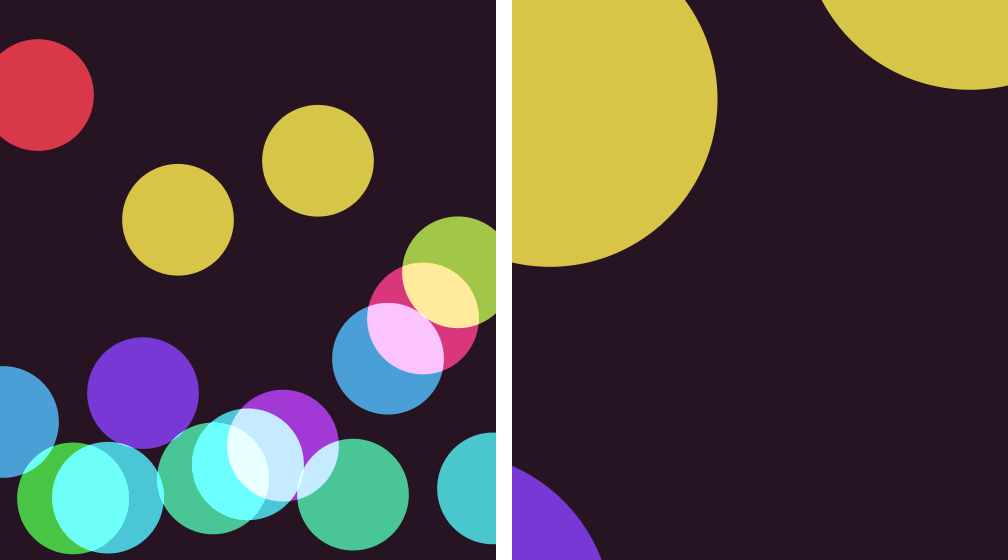
Left, the full canvas; right, a detail of the centre.
Give the GLSL for this background, as a Shadertoy shader.

```glsl
#define DISC_COUNT 15
#define DISC_RADIUS 0.0997
#define COLUMN_STEP 0.0625
#define LOWEST 0.11
#define HEIGHT_RANGE 0.85
#define LOW_BIAS 2.4
#define SATURATION 0.8
#define BRIGHTNESS 0.7
#define BACKGROUND vec3(0.149, 0.078, 0.139)

// Palette of hues, in spectral order
const float HUES[DISC_COUNT] = float[DISC_COUNT](
    0.0, 0.165, 0.17, 0.23, 0.333, 0.425, 0.425, 0.49,
    0.5, 0.5, 0.545, 0.545, 0.72, 0.77, 0.94);

vec3 hsvToRgb(float hue, float saturation, float value) {
    vec3 ramp = abs(fract(hue + vec3(0.0, 2.0, 1.0) / 3.0) * 6.0 - 3.0) - 1.0;
    return value * mix(vec3(1.0), clamp(ramp, 0.0, 1.0), saturation);
}

// Evenly spaced columns; cubes modulo the count shuffle the heights
vec2 discCenter(int column, float aspect) {
    int shifted = (column + 13) % DISC_COUNT;
    int rank = (shifted * shifted * shifted) % DISC_COUNT;
    float lift = pow(float(rank) / float(DISC_COUNT), LOW_BIAS);
    float offset = float(column) - 0.5 * float(DISC_COUNT - 1);
    return vec2(0.5 * aspect + offset * COLUMN_STEP, LOWEST + HEIGHT_RANGE * lift);
}

vec3 discColor(int column) {
    return hsvToRgb(HUES[(4 * column + 11) % DISC_COUNT], SATURATION, BRIGHTNESS);
}

void mainImage(out vec4 fragColor, in vec2 fragCoord) {
    vec2 position = fragCoord / iResolution.y;
    float aspect = iResolution.x / iResolution.y;
    vec3 color = BACKGROUND;

    // Discs add their light where they overlap
    for (int column = 0; column < DISC_COUNT; column++) {
        float edge = DISC_RADIUS - length(position - discCenter(column, aspect));
        float coverage = clamp(0.5 + edge * iResolution.y, 0.0, 1.0);
        color += discColor(column) * coverage;
    }
    fragColor = vec4(min(color, 1.0), 1.0);
}
```
